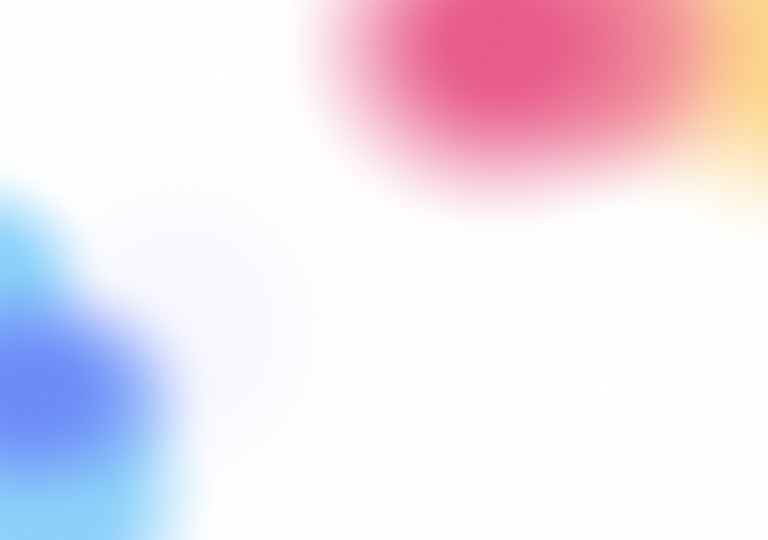
This background is drawn by a WebGL 2 fragment shader. Its source:

```glsl
#version 300 es
precision highp float;
// Soft blurred colour glows on white: rose and gold at top right, blue at lower left.

#define WHITE vec3(0.998, 0.998, 0.998)
#define ROSE vec3(0.91, 0.36, 0.54)
#define CORAL vec3(0.95, 0.57, 0.57)
#define GOLD vec3(0.99, 0.84, 0.55)
#define SKY vec3(0.55, 0.82, 0.98)
#define PERIWINKLE vec3(0.43, 0.55, 0.97)
#define HAZE vec3(0.97, 0.97, 0.998)
#define GRAIN 0.004

uniform vec2 u_resolution;
out vec4 fragColor;

float hash(vec2 p) {
    return fract(sin(dot(p, vec2(12.9898, 78.233))) * 43758.5453);
}

// Elliptical glow: 1 inside the core fraction, 0 beyond the radii
float glow(vec2 p, vec2 center, vec2 radii, float core) {
    float t = length((p - center) / radii);
    return 1.0 - smoothstep(core, 1.0, t);
}

void main() {
    // Height units, origin at the lower left
    vec2 p = gl_FragCoord.xy / u_resolution.y;
    // Keep the composition spread over the full width
    p.x *= 1.4222 * u_resolution.y / u_resolution.x;

    vec3 color = WHITE;

    // Faint lavender veil
    color = mix(color, HAZE, glow(p, vec2(0.333, 0.389), vec2(0.333, 0.352), 0.3));

    // Warm corner: gold, then coral, then rose on top
    color = mix(color, GOLD, glow(p, vec2(1.454, 0.917), vec2(0.407, 0.398), 0.15));
    color = mix(color, CORAL, 0.8 * glow(p, vec2(1.167, 0.926), vec2(0.278, 0.343), 0.15));
    color = mix(color, ROSE, glow(p, vec2(0.926, 0.917), vec2(0.426, 0.370), 0.15));

    // Cool corner: two sky glows beneath a periwinkle one
    color = mix(color, SKY, glow(p, vec2(0.093, 0.093), vec2(0.324, 0.370), 0.3));
    color = mix(color, SKY, glow(p, vec2(-0.037, 0.463), vec2(0.250, 0.250), 0.3));
    color = mix(color, PERIWINKLE, glow(p, vec2(0.056, 0.278), vec2(0.352, 0.250), 0.15));

    // Slight grain hides banding
    color += GRAIN * (hash(floor(p * 360.0)) - 0.5);
    fragColor = vec4(clamp(color, 0.0, 1.0), 1.0);
}
```
